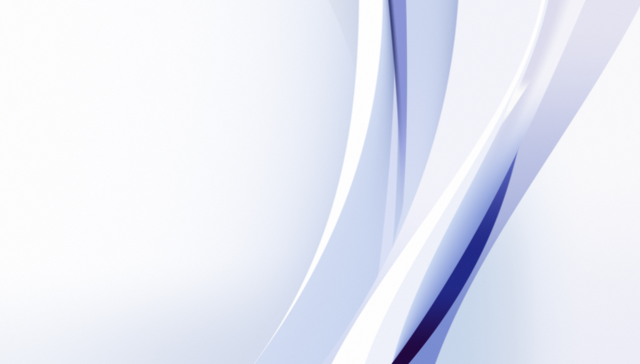
This background is drawn by a WebGL 1 fragment shader. Its source:

```glsl
precision highp float;

uniform vec2 u_resolution;

// Cubic through four x positions at heights 0, 1/3, 2/3 and 1
float curve(float y, float a, float b, float c, float d) {
  float t = 3.0 * y;
  float p = t - 1.0, q = t - 2.0, r = t - 3.0;
  return -a * p * q * r / 6.0 + b * t * q * r / 2.0
    - c * t * p * r / 2.0 + d * t * p * q / 6.0;
}

// Soft step: 1 to the right of an edge
float rightOf(float x, float edge) {
  float soft = 0.0013 + 0.4 / u_resolution.x;
  return smoothstep(-soft, soft, x - edge);
}

float between(float x, float a, float b) {
  return rightOf(x, a) * (1.0 - rightOf(x, b));
}

float ramp(float x, float a, float b) {
  return clamp((x - a) / max(b - a, 0.001), 0.0, 1.0);
}

float grain(vec2 p) {
  return fract(sin(dot(p, vec2(12.99, 78.23))) * 43758.5) - 0.5;
}

// White field with blue shade gathering at the foot and beside the blade
vec3 leftField(vec2 p, float blade) {
  float side = exp(-max(blade - p.x, 0.0) * 11.0);
  float foot = 1.0 - smoothstep(0.0, 0.32, p.y + 0.12 * (0.4 - p.x));
  vec3 col = mix(vec3(0.99, 0.99, 0.995), vec3(0.80, 0.84, 0.93), side * 0.85);
  col = mix(col, vec3(0.83, 0.86, 0.925), foot * (0.35 + 0.5 * smoothstep(0.0, 0.4, p.x)));
  float crease = curve(p.y, 0.62, 0.60, 0.575, 0.513);
  return col - 0.025 * rightOf(p.x, crease) * smoothstep(0.7, 1.0, p.y);
}

vec3 rightField(vec2 p) {
  float blue = (1.0 - smoothstep(0.68, 0.92, p.x)) * (1.0 - smoothstep(0.25, 0.8, p.y));
  vec3 col = mix(vec3(0.925, 0.93, 0.965), vec3(0.975, 0.975, 0.985), smoothstep(0.0, 0.6, p.y));
  col = mix(col, vec3(0.80, 0.86, 0.945), blue);
  float fold = smoothstep(0.80, 0.86, p.x + 0.04 * p.y);
  return col - 0.025 * (1.0 - fold) * (1.0 - smoothstep(0.2, 0.65, p.y));
}

void main() {
  vec2 p = gl_FragCoord.xy / u_resolution;
  float x = p.x, y = p.y;

  // Edges, from left to right
  float bladeL = curve(y, 0.397, 0.500, 0.548, 0.561);
  float bladeR = curve(y, 0.397, 0.512, 0.577, 0.598);
  float veilL = curve(y, 0.573, 0.597, 0.613, 0.617);
  float veilR = curve(y, 0.590, 0.614, 0.622, 0.617);
  float stripeL = curve(y, 0.610, 0.626, 0.622, 0.607);
  float stripeR = curve(y, 0.599, 0.625, 0.635, 0.634);
  float panel = curve(y, 0.503, 0.617, 0.686, 0.716);
  float sweepL = curve(y, 0.518, 0.638, 0.766, 0.846);
  float facet = curve(y, 0.570, 0.664, 0.777, 0.852);
  float sweepR = curve(y, 0.612, 0.688, 0.786, 0.857);
  float inkL = curve(y, 0.612, 0.734, 0.831, 0.915);
  float inkR = curve(y, 0.638, 0.760, 0.818, 0.833);
  float outer = curve(y, 0.680, 0.773, 0.893, 1.005);

  // Left field, white blade and the blue valley behind it
  vec3 col = leftField(p, bladeL);
  col = mix(col, vec3(0.995), rightOf(x, bladeL));
  float depth = ramp(x, bladeR, stripeL);
  vec3 valley = mix(vec3(0.82, 0.86, 0.95), vec3(0.77, 0.82, 0.93), depth);
  valley = mix(valley, vec3(0.57, 0.63, 0.81), depth * depth * smoothstep(0.3, 0.85, y));
  col = mix(col, valley, rightOf(x, bladeR));

  // Blue band, pale veil and violet stripe
  float bandDepth = ramp(x, stripeR, panel);
  vec3 band = mix(vec3(0.84, 0.87, 0.955), vec3(0.80, 0.84, 0.935), smoothstep(0.3, 1.0, y));
  band -= vec3(0.13, 0.12, 0.07) * pow(bandDepth, 4.0) * smoothstep(0.4, 1.0, y);
  col = mix(col, band, rightOf(x, mix(veilR, stripeR, smoothstep(0.3, 0.45, y))));
  col = mix(col, vec3(0.87, 0.89, 0.97), 0.8 * between(x, veilL, veilR));
  vec3 violet = mix(vec3(0.74, 0.77, 0.93), vec3(0.54, 0.58, 0.84), smoothstep(0.4, 0.75, y));
  float ridge = 1.0 - smoothstep(0.0, 0.009, x - stripeL);
  violet = mix(violet, vec3(0.20, 0.22, 0.45), ridge * smoothstep(0.55, 0.95, y));
  col = mix(col, violet, between(x, stripeL, stripeR) * smoothstep(0.36, 0.6, y));

  // Pale panel and the long white sweep
  vec3 pale = mix(vec3(0.83, 0.86, 0.95), vec3(0.95, 0.95, 0.98), smoothstep(0.0, 0.5, y));
  col = mix(col, pale, rightOf(x, panel));
  col = mix(col, vec3(0.995), rightOf(x, sweepL));
  col = mix(col, vec3(0.935, 0.945, 0.98), rightOf(x, facet));

  // Translucent fold turning from lavender to blue
  float foldDepth = ramp(x, sweepR, inkL);
  vec3 foldLow = mix(vec3(0.80, 0.85, 0.95), vec3(0.50, 0.58, 0.84), foldDepth);
  vec3 foldHigh = mix(vec3(0.86, 0.86, 0.93), vec3(0.95, 0.95, 0.975), smoothstep(0.2, 0.7, foldDepth));
  col = mix(col, mix(foldLow, foldHigh, smoothstep(0.4, 0.8, y)), rightOf(x, sweepR));
  float glint = between(x, 0.788 + 0.22 * (y - 0.68), 0.793 + 0.375 * (y - 0.68));
  col = mix(col, vec3(0.98), glint * smoothstep(0.64, 0.70, y) * (1.0 - smoothstep(0.74, 0.79, y)));

  // Outer ribbon and its dark ink core
  vec3 ribbon = mix(vec3(0.48, 0.55, 0.82), vec3(0.70, 0.73, 0.88), smoothstep(0.1, 0.5, y));
  ribbon = mix(ribbon, vec3(0.89, 0.89, 0.945), smoothstep(0.4, 0.95, y));
  col = mix(col, ribbon, rightOf(x, inkL));
  vec3 ink = mix(vec3(0.13, 0.03, 0.25), vec3(0.13, 0.16, 0.53), smoothstep(0.02, 0.22, y));
  ink = mix(ink, vec3(0.36, 0.41, 0.75), smoothstep(0.3, 0.62, y));
  col = mix(col, ink, between(x, inkL, inkR));
  col = mix(col, rightField(p), rightOf(x, outer));

  gl_FragColor = vec4(col + grain(floor(p * 512.0)) * 0.006, 1.0);
}
```
